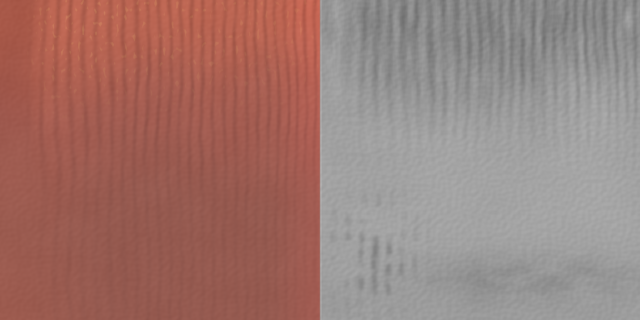
Reproduce this texture procedurally as a WebGL 2 fragment shader.

```glsl
#version 300 es
precision highp float;
// Two square panels side by side: ribbed red clay and its pale grey relief.
// Warped vertical grooves tighten to the right and fade downwards; layered
// gradient noise adds streaks, blotches, flecks and fine embossed grain.

#define RIB_COUNT 21.0      // ribs per panel width at the left edge
#define RIB_TIGHTEN 6.5     // growth of the rib frequency to the right
#define RIB_WARP 0.55       // sideways wander of the ribs, in ribs
#define RED_GROOVE 0.085    // groove depth on the red panel
#define GREY_GROOVE 0.075   // groove depth on the grey panel
#define GRAIN 0.030         // strength of the embossed grain
#define CLAY_LOW vec3(0.582, 0.350, 0.310)
#define CLAY_MID vec3(0.628, 0.355, 0.312)
#define CLAY_HIGH vec3(0.720, 0.388, 0.315)
#define GREY_BASE 0.640

uniform vec2 u_resolution;
out vec4 fragColor;

vec2 gradientAt(ivec2 cell) {
    uvec2 q = uvec2(cell) * uvec2(1597u, 3571u);
    uint h = (q.x ^ (q.y << 7)) * 747796u + 28917u;
    h = (h ^ (h >> 15)) * 277803u;
    h = (h ^ (h >> 13)) * 65599u;
    float angle = float((h >> 8) & 65535u) * 6.28319 / 65536.0;
    return vec2(cos(angle), sin(angle));
}

// Gradient noise, roughly -0.7 to 0.7
float noise(vec2 p) {
    ivec2 i = ivec2(floor(p));
    vec2 f = fract(p);
    vec2 w = f * f * f * (f * (f * 6.0 - 15.0) + 10.0);
    float a = dot(gradientAt(i), f);
    float b = dot(gradientAt(i + ivec2(1, 0)), f - vec2(1, 0));
    float c = dot(gradientAt(i + ivec2(0, 1)), f - vec2(0, 1));
    float d = dot(gradientAt(i + ivec2(1, 1)), f - vec2(1, 1));
    return mix(mix(a, b, w.x), mix(c, d, w.x), w.y);
}

float fbm(vec2 p) {
    float sum = 0.0, amp = 1.0;
    for (int k = 0; k < 4; k++) {
        sum += amp * noise(p);
        p = p * 2.03 + vec2(17.3, 9.1);
        amp *= 0.5;
    }
    return sum;
}

// Rib profile: 1 in the groove, 0 on the crest
float groove(vec2 p, float sharpness) {
    float phase = RIB_COUNT * p.x + RIB_TIGHTEN * p.x * p.x;
    phase += RIB_WARP * noise(p * vec2(4.0, 3.0) + 5.0);
    phase += 0.16 * noise(p * vec2(24.0, 13.0) + 31.0);
    return pow(0.5 + 0.5 * cos(6.28319 * phase), sharpness);
}

// Side-lit relief of small bumps
float emboss(vec2 p) {
    vec2 q = p * vec2(64.0, 72.0);
    return noise(q) - noise(q + vec2(0.35, -0.35));
}

float blob(vec2 p, vec2 centre, vec2 radius) {
    vec2 d = (p - centre) / radius;
    return exp(-dot(d, d));
}

vec3 redClay(vec2 p) {
    float height = p.y + 0.09 * fbm(p * 3.0 + 40.0);
    vec3 col = mix(CLAY_LOW, CLAY_MID, smoothstep(0.28, 0.68, height));
    col = mix(col, CLAY_HIGH, smoothstep(0.58, 1.0, height));
    // Smooth dull margin on the left, redder rim on the right
    float ribbed = smoothstep(0.07, 0.17, p.x + 0.03 * noise(p * 6.0));
    col -= vec3(0.065, 0.045, 0.035) * (1.0 - ribbed) * smoothstep(0.45, 0.9, p.y);
    col += vec3(0.035, 0.008, 0.0) * (1.0 - smoothstep(0.0, 0.4, p.x)) * (1.0 - p.y);
    col += vec3(0.050, 0.008, 0.010) * smoothstep(0.82, 1.0, p.x);
    // Grooves, strongest near the top
    float depth = RED_GROOVE * mix(0.22, 1.0, smoothstep(0.25, 0.95, p.y)) * ribbed;
    depth *= 0.9 + 0.7 * noise(p * vec2(12.0, 9.0));
    col -= vec3(1.0, 0.62, 0.5) * depth * (groove(p, 2.2) - 0.36);
    // Ochre flecks clinging to the upper ribs
    float fleck = smoothstep(0.22, 0.55, noise(p * vec2(75.0, 48.0) + 11.0));
    fleck *= ribbed * smoothstep(0.5, 0.95, p.y) * mix(1.0, 0.4, p.x);
    col += vec3(0.05, 0.085, 0.03) * fleck;
    return col + 0.5 * GRAIN * emboss(p) + 0.012 * fbm(p * 9.0);
}

vec3 greyRelief(vec2 p) {
    float top = smoothstep(0.48, 0.98, p.y + 0.10 * fbm(p * vec2(4.0, 3.0)));
    float ribbed = smoothstep(0.05, 0.16, p.x);
    float tone = GREY_BASE + 0.020 * fbm(p * vec2(3.0, 5.0) + 70.0);
    tone -= 0.115 * top * mix(0.45, 1.0, ribbed);
    // Broken vertical streaks along the ribs
    float broken = 0.85 + 0.9 * noise(p * vec2(14.0, 11.0) + 3.0);
    float depth = GREY_GROOVE * smoothstep(0.40, 0.85, p.y) * ribbed * broken;
    tone -= depth * (groove(p, 1.5) - 0.42);
    tone += 0.055 * top * fbm(p * vec2(30.0, 7.0) + 23.0);
    // Dark smudges: flat ones low right, rib-aligned rows low left
    float smudge = 0.7 + 0.8 * fbm(p * vec2(9.0, 18.0) + 90.0);
    tone -= 0.075 * smudge * blob(p, vec2(0.66, 0.13), vec2(0.36, 0.075));
    float rows = smoothstep(-0.25, 0.35, noise(p * vec2(8.0, 22.0) + 57.0));
    tone -= 0.13 * rows * groove(p, 1.5) * blob(p, vec2(0.16, 0.20), vec2(0.13, 0.15));
    tone -= 0.025 * (1.0 - smoothstep(0.0, 0.35, p.y));
    tone += 0.10 * blob(p, vec2(0.965, 0.94), vec2(0.018, 0.035));
    return vec3(tone + GRAIN * emboss(p + 2.0));
}

void main() {
    vec2 uv = gl_FragCoord.xy / u_resolution;
    float pixel = 1.0 / u_resolution.x;
    vec2 panel = vec2(fract(uv.x * 2.0), uv.y);
    float side = smoothstep(0.5 - pixel, 0.5 + pixel, uv.x);
    vec3 col = mix(redClay(panel), greyRelief(panel), side);
    // Pale seam between the panels
    col += 0.05 * (1.0 - smoothstep(0.0, 0.0025, abs(uv.x - 0.5015)));
    fragColor = vec4(clamp(col, 0.0, 1.0), 1.0);
}
```
